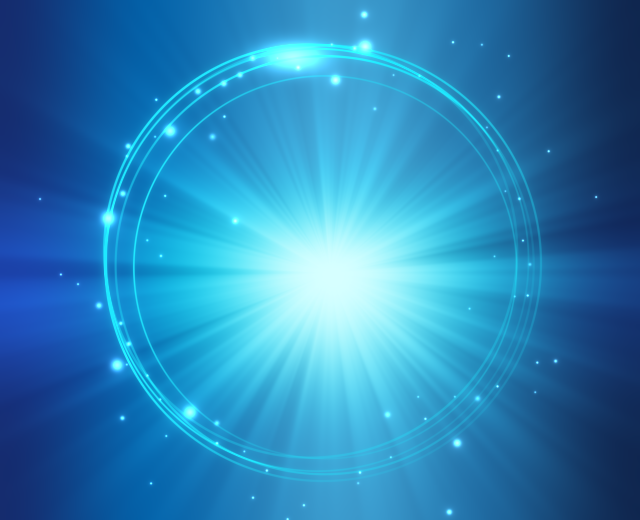
Reproduce this background procedurally as a WebGL 2 fragment shader.

```glsl
#version 300 es
precision highp float;
// Glowing cyan light burst inside thin, sparkling rings on a deep blue backdrop.
uniform vec2 u_resolution;
out vec4 fragColor;

const float TAU = 6.2831853;
const vec3 NAVY = vec3(0.08, 0.17, 0.43);
const vec3 OCEAN = vec3(0.01, 0.38, 0.66);
const vec3 SKY = vec3(0.22, 0.58, 0.78);
const vec3 STEEL = vec3(0.12, 0.42, 0.64);
const vec3 MIDNIGHT = vec3(0.06, 0.15, 0.31);
const vec3 ROYAL = vec3(0.13, 0.33, 0.84);
const vec3 CYAN = vec3(0.04, 0.88, 0.97);
const vec3 ICE = vec3(0.84, 1.0, 1.0);

float hash(float n) {
  return fract(sin(n * 127.1) * 43758.5453);
}

// Value noise that closes on itself after 'count' cells.
float loopNoise(float x, float count, float seed) {
  float cell = floor(x);
  float t = smoothstep(0.0, 1.0, x - cell);
  float a = hash(mod(cell, count) + seed);
  float b = hash(mod(cell + 1.0, count) + seed);
  return mix(a, b, t);
}

// Angular streaks around the origin, from 0 to 1.
float rays(vec2 p) {
  float turn = atan(p.y, p.x) / TAU + 0.5;
  float broad = loopNoise(turn * 34.0, 34.0, 3.0);
  float medium = loopNoise(turn * 83.0, 83.0, 61.0);
  float fine = loopNoise(turn * 190.0, 190.0, 173.0);
  return broad * 0.45 + medium * 0.35 + fine * 0.2;
}

// Soft ellipse with separate heights above and below its centre.
float softEllipse(vec2 p, float halfWidth, float above, float below, float power) {
  vec2 q = p / vec2(halfWidth, p.y > 0.0 ? above : below);
  return exp(-pow(dot(q, q), power));
}

vec3 backdrop(float x) {
  vec3 col = mix(NAVY, OCEAN, smoothstep(0.0, 0.25, x));
  col = mix(col, SKY, smoothstep(0.2, 0.54, x));
  col = mix(col, STEEL, smoothstep(0.55, 0.78, x));
  return mix(col, MIDNIGHT, smoothstep(0.72, 1.0, x));
}

// Thin circle whose brightness varies along its arc.
float ring(vec2 p, vec2 centre, float radius, float width, float phase) {
  vec2 q = p - centre;
  float angle = atan(q.y, q.x);
  float dist = abs(length(q) - radius);
  float pixel = 1.0 / u_resolution.y;
  float line = 1.0 - smoothstep(width - pixel * 0.5, width + pixel, dist);
  float halo = 0.22 * exp(-dist / (width * 4.0));
  float side = mix(0.35, 1.0, smoothstep(-0.8, 0.5, cos(angle - 2.5)));
  float shimmer = 0.7 + 0.3 * sin(angle * 2.0 + phase);
  return (line * 0.8 + halo) * side * shimmer;
}

float spark(vec2 p, vec2 centre, float size) {
  float d = length(p - centre) / size;
  return exp(-d * d) + 0.35 * exp(-d * 0.75);
}

// Small lights scattered near a circle.
float scatteredSparks(vec2 p, float radius) {
  float light = 0.0;
  for (float i = 0.0; i < 72.0; i++) {
    float angle = TAU * (i + hash(i + 5.0)) / 72.0;
    float spread = hash(i + 91.0) - 0.45;
    float r = radius + spread * abs(spread) * 0.5;
    float size = mix(0.0018, 0.0055, pow(hash(i + 211.0), 4.0));
    light += spark(p, r * vec2(cos(angle), sin(angle)), size) * mix(0.3, 1.0, hash(i + 307.0));
  }
  return light;
}

void main() {
  vec2 uv = gl_FragCoord.xy / u_resolution;
  vec2 p = (gl_FragCoord.xy - 0.5 * u_resolution) / u_resolution.y;
  vec2 q = p - vec2(0.02, -0.025);
  float r = length(q);
  float streak = rays(q);
  vec3 col = backdrop(uv.x);

  // Blue beams towards both sides
  float beam = exp(-pow((p.y + 0.06) / 0.18, 2.0)) * smoothstep(0.22, 0.58, abs(p.x));
  col = mix(col, ROYAL, beam * (p.x < 0.0 ? 0.85 : 0.3) * (0.65 + 0.5 * streak));

  // Light burst: ambient glow, streaks, cyan body and white core
  float reach = 1.0 + 0.35 * (streak - 0.5);
  col += vec3(0.1, 0.2, 0.17) * exp(-r * r / 0.1);
  float sideways = mix(0.4, 1.0, abs(q.x) / max(r, 0.001));
  float fan = smoothstep(0.06, 0.2, r) * exp(-r * r / 0.2) * sideways;
  col += vec3(0.12, 0.4, 0.42) * (streak - 0.45) * fan;
  col = mix(col, CYAN, 0.94 * softEllipse((p - vec2(-0.01, -0.02)) / reach, 0.34, 0.15, 0.22, 1.2));
  col = mix(col, ICE, softEllipse((p - vec2(0.025, -0.03)) / reach, 0.19, 0.13, 0.19, 1.3));

  // Nested rings
  float rings = ring(p, vec2(0.006, -0.006), 0.419, 0.0016, 0.5);
  rings += ring(p, vec2(0.01, -0.014), 0.368, 0.0011, 2.0);
  rings += ring(p, vec2(-0.018, 0.017), 0.397, 0.0018, 3.4);
  rings += ring(p, vec2(0.009, -0.01), 0.402, 0.0016, 4.6);
  rings += ring(p, vec2(-0.005, 0.0), 0.406, 0.0012, 5.8);
  col = mix(col, vec3(0.12, 0.91, 1.0), min(rings, 1.0));

  // Flares and sparks
  float light = scatteredSparks(p, 0.402);
  light += 1.1 * softEllipse(p - vec2(-0.052, 0.39), 0.05, 0.023, 0.023, 0.8);
  light += spark(p, vec2(-0.407, 0.08), 0.011) + spark(p, vec2(-0.288, 0.248), 0.009);
  light += spark(p, vec2(-0.39, -0.202), 0.01) + spark(p, vec2(-0.25, -0.293), 0.01);
  light += spark(p, vec2(0.087, 0.41), 0.01) + spark(p, vec2(0.03, 0.346), 0.007);
  light += spark(p, vec2(0.264, -0.352), 0.006) + spark(p, vec2(-0.163, 0.075), 0.004);
  col += vec3(0.5, 0.9, 1.0) * light * 0.9;

  fragColor = vec4(clamp(col, 0.0, 1.0), 1.0);
}
```
